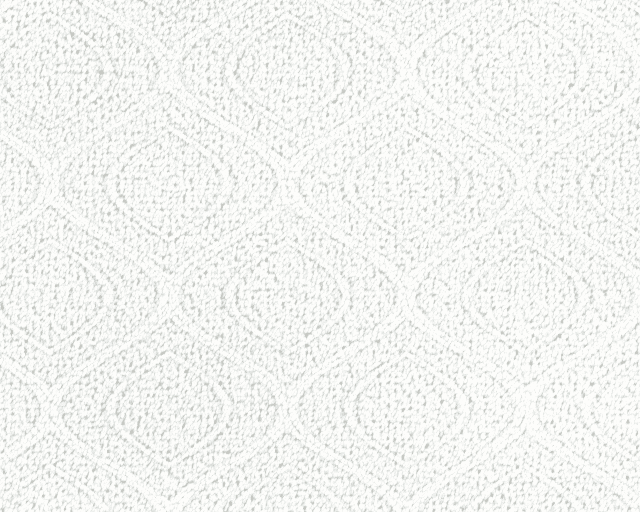
Reproduce this texture procedurally as a Shadertoy shader.

```glsl
#define PERIOD vec2(0.464, 0.441)     // ogee repeat, in canvas heights
#define CENTER vec2(0.562, 0.862)     // middle of one ogee
#define STITCHES vec2(190.0, 120.0)   // thread cells per canvas height
#define DIMPLES vec2(68.0, 82.0)      // dimple cells per canvas height
#define DIMPLE_SIZE vec2(0.0030, 0.0044)
#define LEAN 0.32                     // sideways slope of the threads
#define ROWS 8.0                      // dimple rows from ogee edge to middle
#define CONTRAST 1.6
#define WHITE vec3(0.993, 0.993, 0.985)
#define GREY vec3(0.91, 0.92, 0.91)
#define SHADOW vec3(0.78, 0.79, 0.77)

const float TAU = 6.28318;

vec2 hash2(vec2 cell) {
    vec3 h = fract(cell.xyx * vec3(0.1031, 0.1030, 0.0973));
    h += dot(h, h.yzx + 33.33);
    return fract((h.xx + h.yz) * h.zy);
}

// Half-drop ogee field: 0 on the shared outline, 1 at every middle
float ogee(vec2 p) {
    vec2 q = (p - CENTER) / PERIOD;
    float across = 2.0 * abs(fract(q.x + 0.5) - 0.5);
    return abs(across - 0.5 - 0.5 * cos(TAU * q.y));
}

// Distance to the closest jittered point
float cellular(vec2 p) {
    vec2 cell = floor(p);
    float nearest = 2.0;
    for (int y = -1; y <= 1; y++)
    for (int x = -1; x <= 1; x++) {
        vec2 c = cell + vec2(x, y);
        nearest = min(nearest, length(c + hash2(c) - p));
    }
    return nearest;
}

// Smooth bands that follow the ogee: one inside, one on the outline
float ribbonDistance(float field) {
    return min(abs(field - 0.51), abs(field - 0.04));
}

// Pressed dimples in rows along the ogee, each with a raised lip
float dimples(vec2 p) {
    vec2 cell = floor(p * DIMPLES);
    float relief = 0.0;
    for (int y = -1; y <= 1; y++)
    for (int x = -1; x <= 1; x++) {
        vec2 c = cell + vec2(x, y);
        vec2 middle = (c + 0.25 + 0.5 * hash2(c + 71.0)) / DIMPLES;
        float field = ogee(middle);
        float row = 0.5 - 0.5 * cos(TAU * ROWS * (field - 0.51));
        float band = smoothstep(0.03, 0.08, ribbonDistance(field));
        float depth = mix(0.25, 1.0, row) * mix(0.1, 1.0, band);
        depth *= 0.5 + 0.7 * hash2(c + 19.0).x;
        vec2 d = p - middle;
        d.x -= LEAN * d.y;
        vec2 pit = d / DIMPLE_SIZE;
        vec2 lip = pit + vec2(0.9, 1.4);
        relief += depth * (exp(-dot(pit, pit)) - 0.5 * exp(-dot(lip, lip)));
    }
    return relief;
}

// Slow unevenness of the cloth
float unevenness(vec2 p) {
    return sin(4.1 * p.x + 2.3 * sin(3.0 * p.y) - 1.2)
         + 0.6 * sin(7.3 * p.y - 3.7 * p.x + 1.0);
}

void mainImage(out vec4 fragColor, in vec2 fragCoord) {
    vec2 p = fragCoord / iResolution.y;
    float ribbon = ribbonDistance(ogee(p));

    // Leaning threads with a finer woolly grain
    vec2 thread = vec2(p.x - LEAN * p.y, p.y);
    float stitch = smoothstep(0.25, 0.9, cellular(thread * STITCHES));
    float fluff = cellular(thread * vec2(330.0, 240.0) + 40.0);
    float shade = 0.50 * stitch + 0.30 * (fluff - 0.3);

    // Woven relief, faint ribbon edges and broad tone
    float edge = abs(ribbon - 0.055);
    shade += 0.70 * dimples(p);
    shade += 0.19 * (1.0 - smoothstep(0.008, 0.032, edge));
    shade -= 0.07 * (1.0 - smoothstep(0.025, 0.045, ribbon));
    shade += 0.035 * unevenness(p);
    shade = mix(0.29, shade, CONTRAST);

    // White, grey, then shadow
    vec3 color = mix(WHITE, GREY, clamp(2.0 * shade, 0.0, 1.0));
    color = mix(color, SHADOW, clamp(2.0 * shade - 1.0, 0.0, 1.0));
    fragColor = vec4(color, 1.0);
}
```
